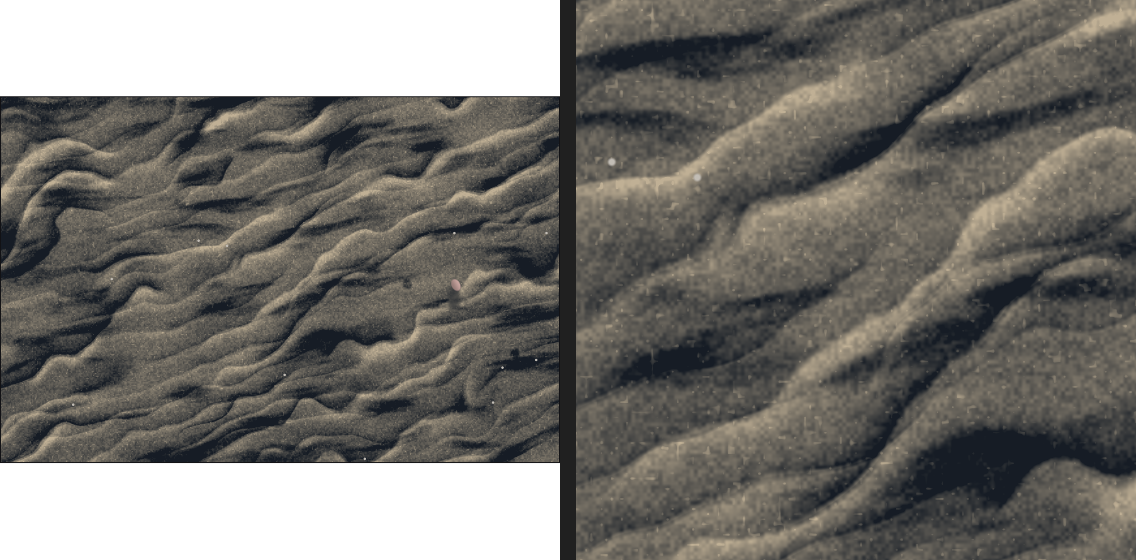
Left, the full canvas; right, a detail of the centre.
Give the GLSL for this texture, as a Shadertoy shader.

```glsl
// Wind- and water-rippled dark sand in low sunlight, as a wide band on white.
// Warped sawtooth ridges give lit crests with shadowed lee sides; stretched
// noise adds streaks, fine noise adds grain, and scattered dots add shell bits.

const vec3 SAND_DARK  = vec3(0.20, 0.21, 0.22);
const vec3 SAND_LIGHT = vec3(0.58, 0.54, 0.47);
const vec3 FRAME      = vec3(0.07, 0.07, 0.08);
const vec3 PEBBLE     = vec3(0.72, 0.59, 0.57);
const vec3 SHELL      = vec3(0.76, 0.74, 0.71);
const vec2 BAND       = vec2(0.173, 0.828);

float hash(vec2 p) {
    vec3 q = fract(p.xyx * vec3(0.1031, 0.1030, 0.0973));
    q += dot(q, q.yzx + 33.33);
    return fract((q.x + q.y) * q.z);
}

float noise(vec2 p) {
    vec2 i = floor(p), f = fract(p);
    f = f * f * (3.0 - 2.0 * f);
    float bottom = mix(hash(i), hash(i + vec2(1.0, 0.0)), f.x);
    float top = mix(hash(i + vec2(0.0, 1.0)), hash(i + vec2(1.0, 1.0)), f.x);
    return mix(bottom, top, f.y);
}

float fbm(vec2 p) {
    float sum = 0.0, weight = 0.533;
    for (int i = 0; i < 4; i++) {
        sum += weight * noise(p);
        p = mat2(1.6, 1.2, -1.2, 1.6) * p + 17.3;
        weight *= 0.5;
    }
    return sum;
}

// Stretched noise whose octaves all keep the same direction
float streakNoise(vec2 p) {
    return 0.55 * noise(p) + 0.29 * noise(p * 2.1 + 9.2) + 0.16 * noise(p * 4.3 + 31.7);
}

// Coordinates along and across a direction given in radians
vec2 turn(vec2 p, float angle) {
    float c = cos(angle), s = sin(angle);
    return vec2(c * p.x + s * p.y, c * p.y - s * p.x);
}

// Signed light of one ridge family: bright crest, then a soft shadow above it
float ridges(vec2 p, float angle, float spacing, float seed) {
    vec2 q = turn(p, angle);
    float bend = 1.9 * fbm(q * vec2(5.0, 6.0) + seed)
               + 0.5 * noise(q * vec2(19.0, 13.0) + seed * 2.0);
    float s = fract(q.y / spacing + bend);
    float crest = pow(smoothstep(0.5, 0.93, s), 2.0) * (1.0 - smoothstep(0.93, 1.0, s));
    float shadow = smoothstep(0.0, 0.07, s) * exp(-4.5 * s);
    float crestMask = smoothstep(0.32, 0.68, noise(q * vec2(7.0, 15.0) + seed + 5.0));
    float shadowMask = smoothstep(0.35, 0.75, noise(q * vec2(9.0, 17.0) + seed + 40.0));
    return 0.72 * crest * crestMask - 1.15 * shadow * shadowMask;
}

// Sparse round dots, one at most in each cell
float dots(vec2 p, float cells, float share, float radius, float seed) {
    vec2 cell = floor(p * cells);
    vec2 jitter = 0.25 + 0.5 * vec2(hash(cell + seed), hash(cell + seed + 7.0));
    float d = length(fract(p * cells) - jitter) / cells;
    float present = step(hash(cell + seed + 19.0), share);
    return present * (1.0 - smoothstep(radius * 0.5, radius * 1.3, d));
}

float ellipse(vec2 p, vec2 radius, float soft) {
    return 1.0 - smoothstep(1.0 - soft, 1.0 + soft, length(p / radius));
}

float sandTone(vec2 p) {
    // Large forms
    vec2 warp = 0.03 * vec2(noise(p * 9.0), noise(p * 9.0 + 50.0));
    float tone = 0.49 + 0.5 * (fbm(p * vec2(4.0, 7.0) + 3.0) - 0.5);
    tone += 0.09 * (p.x + p.y - 1.0);
    tone += ridges(p + warp, 0.47, 0.078, 11.0);
    tone += 0.5 * ridges(p + warp, 0.36, 0.047, 63.0);

    // Flatter wind streaks
    float streak = streakNoise(turn(p + warp, 0.17) * vec2(8.0, 36.0) + 80.0);
    tone += 0.55 * (streak - 0.5) - 0.6 * smoothstep(0.55, 0.8, 1.0 - streak);

    // Pits, grain and glints
    tone -= 0.6 * dots(p, 9.0, 0.08, 0.009, 4.0);
    tone += 0.38 * (noise(p * 430.0) - 0.5) + 0.2 * (noise(p * 210.0 + 8.0) - 0.5);
    tone += 0.4 * smoothstep(0.82, 1.0, noise(p * 330.0 + 70.0));
    return clamp(tone, -0.3, 1.45);
}

void mainImage(out vec4 fragColor, in vec2 fragCoord) {
    vec2 uv = fragCoord / iResolution.xy;
    float pixel = 1.0 / iResolution.y;

    // Sand and pale shell bits
    vec3 color = mix(SAND_DARK, SAND_LIGHT, sandTone(uv));
    color = mix(color, SHELL, dots(uv, 13.0, 0.07, 0.0024, 29.0));

    // One pebble with its shadow
    vec2 toPebble = uv - vec2(0.814, 0.491);
    float pebbleShadow = ellipse(toPebble + vec2(0.003, 0.022), vec2(0.011, 0.022), 0.5);
    color = mix(color, SAND_DARK, 0.75 * pebbleShadow);
    vec2 q = turn(toPebble, 0.5);
    float sunlight = 0.8 + 0.3 * smoothstep(-0.008, 0.008, q.x);
    color = mix(color, PEBBLE * sunlight, ellipse(q, vec2(0.0075, 0.011), 0.18));

    // Thin dark frame, white outside the band
    float inside = min(min(uv.y - BAND.x, BAND.y - uv.y), min(uv.x, 1.0 - uv.x));
    color = mix(FRAME, color, smoothstep(0.0008, 0.0008 + pixel, inside));
    float outside = max(BAND.x - uv.y, uv.y - BAND.y);
    color = mix(color, vec3(1.0), smoothstep(-0.5 * pixel, 0.5 * pixel, outside));
    fragColor = vec4(color, 1.0);
}
```
